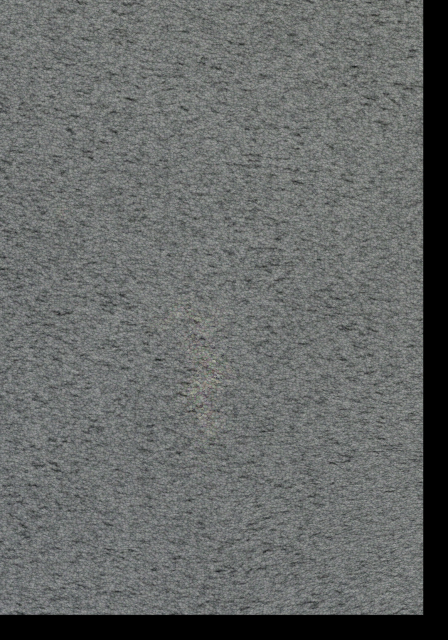
Write a WebGL 2 fragment shader that draws this texture.

```glsl
#version 300 es
precision highp float;

uniform vec2 u_resolution;
out vec4 fragColor;

vec3 hash3(vec2 cell) {
  vec3 q = fract(cell.xyx * vec3(0.1031, 0.1030, 0.0973));
  q += dot(q, q.yxz + 33.33);
  return fract((q.xxy + q.yzz) * q.zyx);
}

// Cellular noise: x = distance to the nearest point, yzw = its random values
vec4 cellular(vec2 p) {
  vec2 base = floor(p);
  vec4 nearest = vec4(9.0);
  for (int j = -1; j <= 1; j++) {
    for (int i = -1; i <= 1; i++) {
      vec2 cell = base + vec2(i, j);
      vec3 rnd = hash3(cell);
      float d = length(cell + rnd.xy - p);
      if (d < nearest.x) nearest = vec4(d, hash3(cell + 71.0));
    }
  }
  return nearest;
}

// Short tapered dashes, one per cell, with random tilt, length and depth
float creases(vec2 p, vec2 size, float seed) {
  vec2 base = floor(p / size);
  float depth = 0.0;
  for (int j = -1; j <= 1; j++) {
    for (int i = -1; i <= 1; i++) {
      vec2 cell = base + vec2(i, j);
      vec3 place = hash3(cell + seed);
      vec3 shape = hash3(cell + seed + 37.0);
      vec2 d = p - (cell + place.xy) * size;
      d.y += d.x * (shape.x - 0.5) * 0.6 + 0.0006 * sin(d.x * 600.0 + shape.z * 6.3);
      float along = abs(d.x) / (size.x * mix(0.3, 0.75, shape.y));
      float across = abs(d.y) / (size.y * 0.24);
      float dash = smoothstep(1.0, 0.3, along) * exp(-across * across);
      depth = max(depth, dash * place.z * place.z);
    }
  }
  return depth;
}

// Slow, uneven variation built from layered sines
float drift(vec2 p) {
  return sin(p.x * 9.0 + 2.0 * sin(p.y * 7.0)) * 0.5
       + sin(p.y * 17.0 + 1.7 * sin(p.x * 13.0 + 1.0)) * 0.3
       + sin(p.x * 31.0 - p.y * 23.0 + 2.0 * sin(p.y * 29.0)) * 0.2;
}

void main() {
  vec2 p = gl_FragCoord.xy / u_resolution.y;
  float aspect = u_resolution.x / u_resolution.y;

  // Grain direction: falls to the right, turning upward in the lower right
  float turn = smoothstep(0.45, 0.0, p.y) * max(p.x - 0.35, 0.0);
  vec2 flow = vec2(p.x, p.y + 0.11 * p.x - 0.32 * turn);
  flow.y += 0.0015 * sin(p.x * 43.0 + 3.0 * sin(p.y * 19.0));

  // Worn, brighter patch with ragged outline, and a small scuff
  vec2 ragged = p + 0.012 * vec2(sin(p.y * 71.0), sin(p.x * 83.0));
  float worn = exp(-dot(pow((ragged - vec2(0.32, 0.41)) / vec2(0.028, 0.095), vec2(2.0)), vec2(1.0)));
  worn += 0.7 * exp(-dot(pow((ragged - vec2(0.27, 0.505)) / vec2(0.04, 0.014), vec2(2.0)), vec2(1.0)));
  worn += 0.5 * exp(-dot(pow((p - vec2(0.098, 0.668)) / 0.011, vec2(2.0)), vec2(1.0)));

  // Fine pebbles, stretched fibres and dark creases
  vec4 pebble = cellular(flow * vec2(260.0, 330.0));
  vec4 fibre = cellular(flow * vec2(85.0, 235.0) + 19.0);
  float fold = creases(flow, vec2(0.021, 0.0085), 5.0);
  float nick = creases(flow + 0.37, vec2(0.012, 0.0062), 53.0);

  float tone = 0.462;
  tone += (0.46 - pebble.x) * 0.17 + (pebble.y - 0.5) * 0.09;
  tone += (0.46 - fibre.x) * 0.11 + (fibre.y - 0.5) * 0.05;
  tone -= 0.19 * fold * (0.85 + 0.3 * drift(p * 1.7)) + 0.11 * nick;
  tone += 0.011 * drift(p) + 0.012 * (p.y - 0.5) + 0.015 * (p.x - 0.35);
  tone += worn * (0.025 + 0.22 * (pebble.z - 0.45) * fibre.z);

  // Cool grey, greener toward the top, with faint coloured flecks
  vec3 colour = tone * vec3(0.985, 1.012, 1.003);
  colour += vec3(0.004, 0.003, -0.007) * (p.y + p.x - 0.8);
  colour += (pebble.yzw - 0.5) * (0.022 + 0.05 * worn);
  colour += vec3(0.018, 0.006, -0.012) * worn;

  // Black margin on the right and below
  float inside = min(aspect - 0.0385 - p.x, p.y - 0.039);
  colour *= smoothstep(-0.001, 0.0015, inside);
  fragColor = vec4(clamp(colour, 0.0, 1.0), 1.0);
}
```
